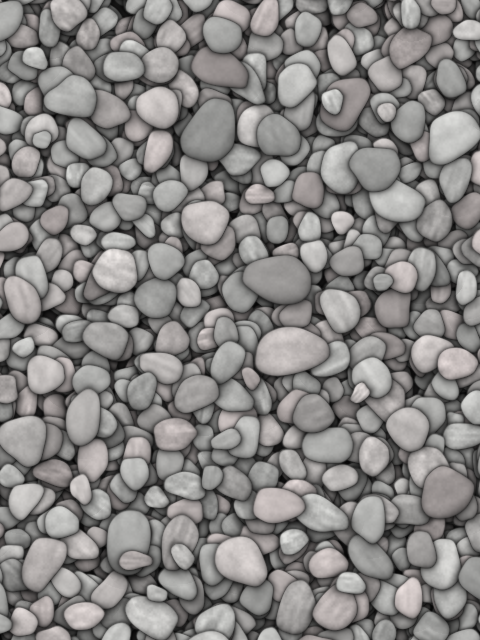
This texture is drawn by a Shadertoy shader. Its source:

```glsl
// Bed of smooth grey beach pebbles seen from above in soft daylight.
// Jittered grids of rounded, slightly cut ellipses are painted layer over
// layer, each stone dropping a contact shadow on the ones beneath it.

#define GAP_COLOR vec3(0.25, 0.24, 0.24)
#define ALBEDO_DARK 0.57
#define ALBEDO_LIGHT 0.79
#define SHADOW_DEPTH 0.62
#define SHADOW_WIDTH 0.0056
#define EDGE_SOFTNESS 0.0026
#define SPECKLE 0.11
#define MOTTLE 0.17
#define LIGHT_DIR vec3(-0.16, 0.42, 0.89)

// Per layer: cell size in canvas widths, radius in cells, share of cells used
const int LAYER_COUNT = 7;
const vec3 LAYERS[LAYER_COUNT] = vec3[LAYER_COUNT](
    vec3(0.066, 0.60, 1.00), vec3(0.056, 0.57, 1.00),
    vec3(0.060, 0.51, 0.80), vec3(0.077, 0.47, 0.74),
    vec3(0.098, 0.43, 0.52), vec3(0.145, 0.39, 0.30),
    vec3(0.066, 0.37, 0.09));

vec4 hash4(vec3 p) {
    vec4 q = fract(p.xyzx * vec4(0.1031, 0.1030, 0.0973, 0.1099));
    q += dot(q, q.wzxy + 33.33);
    return fract((q.xxyz + q.yzzw) * q.zywx);
}

float noise(vec2 p) {
    vec2 i = floor(p), f = fract(p);
    f = f * f * (3.0 - 2.0 * f);
    float a = hash4(vec3(i, 7.0)).x;
    float b = hash4(vec3(i + vec2(1, 0), 7.0)).x;
    float c = hash4(vec3(i + vec2(0, 1), 7.0)).x;
    float d = hash4(vec3(i + vec2(1, 1), 7.0)).x;
    return mix(mix(a, b, f.x), mix(c, d, f.x), f.y);
}

mat2 rotation(float a) {
    float c = cos(a), s = sin(a);
    return mat2(c, s, -s, c);
}

// Smooth maximum, used to cut flat sides with rounded corners
float smoothMax(float a, float b, float k) {
    float h = max(k - abs(a - b), 0.0) / k;
    return max(a, b) + 0.25 * h * h * k;
}

// Radius-like measure of a pebble outline: 1 on its edge
float pebbleRadius(vec2 q, vec4 shape) {
    q.x *= 1.0 + 0.28 * (shape.x - 0.5) * q.y;
    float power = mix(2.0, 2.6, shape.y);
    vec2 w = pow(abs(q) + 1e-4, vec2(power));
    float r = pow(w.x + w.y, 1.0 / power);
    float cutAngle = 6.2832 * shape.z;
    vec2 cut = vec2(cos(cutAngle), sin(cutAngle));
    r = smoothMax(r, 1.20 * dot(q, cut), 0.28);
    r = smoothMax(r, 1.13 * dot(q, rotation(2.2) * cut), 0.28);
    return r + 0.17 * (noise(q * 1.3 + shape.xw * 50.0) - 0.5);
}

// Grey stone with a faint warm or cool tint, mottling and fine grain
vec3 stoneColor(vec2 p, vec2 q, vec4 tone) {
    float grey = mix(ALBEDO_DARK, ALBEDO_LIGHT, pow(tone.x, 0.7));
    vec3 warm = vec3(1.035, 0.988, 0.980);
    vec3 cool = vec3(0.998, 1.000, 0.988);
    vec3 tint = mix(cool, warm, smoothstep(0.35, 1.0, tone.y));
    vec2 stretch = vec2(1.6, mix(1.8, 4.5, tone.w));
    float patches = noise(q * stretch + tone.zw * 90.0) - 0.5;
    float grain = 0.6 * noise(p * 110.0 + tone.xy * 40.0)
                + 0.4 * noise(p * 240.0) - 0.5;
    float roughness = mix(0.6, 1.8, tone.z * tone.z);
    return grey * tint * (1.0 + roughness * (MOTTLE * patches + SPECKLE * grain));
}

// Flat-topped dome lit from above, falling off at the rim
float domeShade(vec2 offset, float r) {
    float slope = pow(clamp(r, 0.0, 1.0), 3.4);
    vec2 outward = offset / (length(offset) + 1e-5);
    vec3 normal = vec3(outward * slope, sqrt(1.0 - slope * slope));
    return 0.53 + 0.53 * dot(normal, LIGHT_DIR);
}

void paintPebble(inout vec3 color, vec2 p, vec2 center, float radius, vec3 id) {
    vec4 shape = hash4(id + 17.0), tone = hash4(id + 43.0);
    vec2 offset = p - center;
    if (length(offset) > radius * 1.4 + 4.0 * SHADOW_WIDTH) return;

    float aspect = mix(1.0, 1.6, shape.w);
    vec2 radii = radius * vec2(sqrt(aspect), inversesqrt(aspect));
    vec2 q = rotation(6.2832 * fract(shape.x * 7.3 + tone.y)) * offset / radii;
    float r = pebbleRadius(q, shape);
    float dist = (r - 1.0) * radii.y;

    // Contact shadow, a little wider below the stone
    float below = -offset.y / (length(offset) + 1e-5);
    float width = SHADOW_WIDTH * (1.0 + 0.35 * below);
    color *= 1.0 - SHADOW_DEPTH * exp(-max(dist, 0.0) / width);

    float cover = 1.0 - smoothstep(-EDGE_SOFTNESS, EDGE_SOFTNESS, dist);
    if (cover > 0.0)
        color = mix(color, stoneColor(p, q, tone) * domeShade(offset, r), cover);
}

void mainImage(out vec4 fragColor, in vec2 fragCoord) {
    vec2 p = fragCoord / iResolution.x;
    vec3 color = GAP_COLOR;

    for (int layer = 0; layer < LAYER_COUNT; layer++) {
        vec3 spec = LAYERS[layer];
        float index = float(layer);
        mat2 turn = rotation(0.4 + 1.1 * index);
        vec2 base = floor(turn * p / spec.x);
        for (int j = -1; j <= 1; j++)
        for (int i = -1; i <= 1; i++) {
            vec3 id = vec3(base + vec2(i, j) + 100.0, index * 11.0);
            vec4 h = hash4(id);
            if (h.z > spec.z) continue;
            vec2 spot = id.xy - 100.0 + 0.5 + 0.62 * (h.xy - 0.5);
            vec2 center = transpose(turn) * spot * spec.x;
            float radius = spec.x * spec.y * mix(0.80, 1.18, h.w);
            paintPebble(color, p, center, radius, id);
        }
    }
    fragColor = vec4(clamp(color, 0.0, 1.0), 1.0);
}
```
